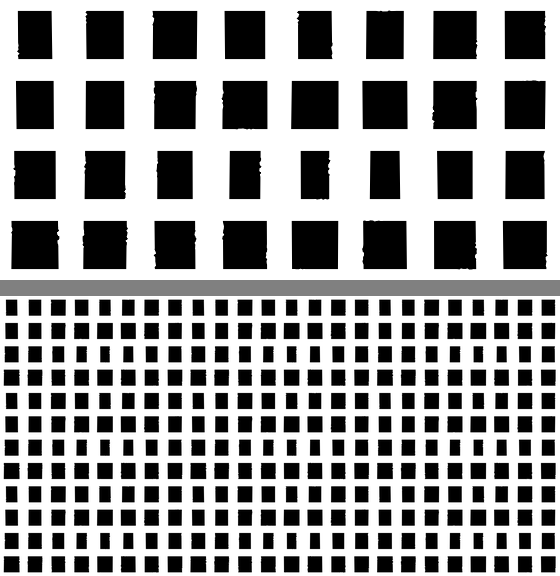
Top, the tile; bottom, the same tile 3 across and 3 down.
Reproduce this pattern procedurally as a Shadertoy shader.

```glsl
// Black blocks of equal height on white, eight across and four down.
// Block widths follow a wave along each row plus a little hashed jitter;
// every edge leans slightly and some edges carry a short patch of nicks.

const vec2 GRID = vec2(8.0, 4.0);
const vec3 PAPER = vec3(1.0);
const vec3 INK = vec3(0.0);
const float HALF_HEIGHT = 0.344;   // all lengths are in cell units
const float WIDTH_JITTER = 0.035;
const float LEAN = 0.03;           // sideways drift along a whole side
const float NICK_DEPTH = 0.035;
const float NICK_FREQUENCY = 34.0;
const float NICK_REACH = 0.16;     // half length of a worn patch
const float WORN_SIDES = 0.45;     // share of sides that are worn
const float WORN_CAPS = 0.12;      // share of tops and bottoms that are worn
const float TAU = 6.2831853;

// Per row from the bottom: mean width, wave height, peak column, waves per row
const vec4 ROW_WAVE[4] = vec4[4](
    vec4(0.630, 0.035, 0.0, 2.0),
    vec4(0.500, 0.100, 0.0, 1.0),
    vec4(0.605, 0.057, 4.5, 1.0),
    vec4(0.563, 0.075, 2.2, 2.0));

float hash(vec2 p) {
    return fract(sin(dot(p, vec2(127.1, 311.7))) * 43758.5453);
}

// Value noise along one edge, from -0.5 to 0.5
float edgeNoise(float t, float seed) {
    float i = floor(t);
    float f = fract(t);
    f = f * f * (3.0 - 2.0 * f);
    return mix(hash(vec2(i, seed)), hash(vec2(i + 1.0, seed)), f) - 0.5;
}

// Nicks gathered in one patch of an edge; most edges stay clean
float nicks(float t, float seed, float wornShare) {
    float worn = step(hash(vec2(seed, 3.7)), wornShare);
    float middle = mix(0.2, 0.8, hash(vec2(seed, 8.3)));
    float patchMask = 1.0 - smoothstep(0.5 * NICK_REACH, NICK_REACH, abs(t - middle));
    return worn * patchMask * NICK_DEPTH * edgeNoise(t * NICK_FREQUENCY, seed);
}

float blockWidth(vec2 id) {
    vec4 wave = ROW_WAVE[int(id.y)];
    float phase = TAU * wave.w * (id.x - wave.z) / GRID.x;
    return wave.x + wave.y * cos(phase) + WIDTH_JITTER * (hash(id + 5.3) - 0.5);
}

// Antialiased coverage of one block, p running from 0 to 1 across its cell
float block(vec2 p, vec2 id, vec2 pixel) {
    vec2 q = p - 0.5;
    vec2 side = vec2(q.x < 0.0 ? 0.0 : 1.0, q.y < 0.0 ? 0.0 : 1.0);
    float sideSeed = id.x + GRID.x * id.y + 40.0 * side.x;
    float capSeed = id.x + GRID.x * id.y + 40.0 * side.y + 100.0;

    float lean = LEAN * (hash(vec2(sideSeed, 1.9)) - 0.5) * q.y;
    vec2 halfSize = vec2(0.5 * blockWidth(id) + lean, HALF_HEIGHT);
    halfSize.x += nicks(p.y, sideSeed, WORN_SIDES);
    halfSize.y += 0.5 * nicks(p.x, capSeed, WORN_CAPS);

    vec2 coverage = clamp(0.5 + (halfSize - abs(q)) / pixel, 0.0, 1.0);
    return coverage.x * coverage.y;
}

void mainImage(out vec4 fragColor, in vec2 fragCoord) {
    vec2 grid = fragCoord / iResolution.xy * GRID;
    vec2 id = mod(floor(grid), GRID);
    float ink = block(fract(grid), id, GRID / iResolution.xy);
    fragColor = vec4(mix(PAPER, INK, ink), 1.0);
}
```
